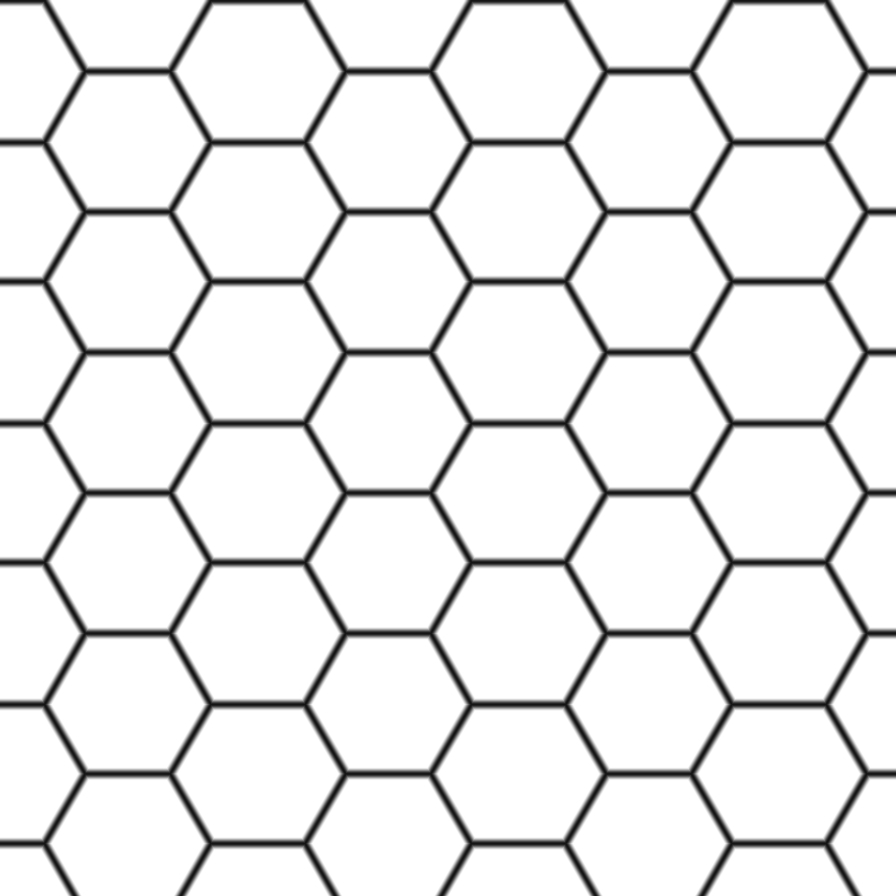
Write a WebGL 1 fragment shader that draws this pattern.

```glsl
precision highp float;
// Honeycomb of flat-topped hexagons in soft dark lines on white.
// Each column pair is folded onto a half period by mirror symmetry, then the
// nearest edge is found among the segments of the neighbouring rows.

uniform vec2 u_resolution;

// Lengths are fractions of the canvas height, with y measured from the top.
const float COLUMN_PERIOD = 0.2908;   // one narrow plus one wide column
const float ROW_PITCH     = 0.1568;
const float NARROW_CENTRE = 0.1426;   // x of the first narrow column
const float NARROW_TOP    = 0.0797;   // y of its first flat edge
const float WIDE_TOP      = 0.0007;   // y of the wide column's first flat edge
const float WIDE_STAGGER  = 0.0016;   // drop of every second wide edge
const float NARROW_CORNER = 0.0475;   // corner offsets from the narrow centre
const float WIDE_CORNER   = 0.0928;
const float LINE_REACH    = 0.0076;   // from line core to clean background
const vec3  LINE_COLOUR   = vec3(0.08);
const vec3  BACKGROUND    = vec3(1.0);

float segmentDistance(vec2 p, vec2 a, vec2 b) {
  vec2 pa = p - a;
  vec2 ba = b - a;
  return length(pa - ba * clamp(dot(pa, ba) / dot(ba, ba), 0.0, 1.0));
}

float wideEdgeY(float row) {
  return WIDE_TOP + row * ROW_PITCH + WIDE_STAGGER * mod(row, 2.0);
}

float honeycombDistance(vec2 p) {
  // Fold x: 0 at a narrow column centre, half a period at a wide one.
  float halfPeriod = 0.5 * COLUMN_PERIOD;
  float x = mod(p.x - NARROW_CENTRE + halfPeriod, COLUMN_PERIOD) - halfPeriod;
  vec2 q = vec2(abs(x), p.y);

  float nearest = 1.0;
  float baseRow = floor(p.y / ROW_PITCH);
  for (int i = -1; i <= 1; i++) {
    float row = baseRow + float(i);
    vec2 narrow = vec2(NARROW_CORNER, NARROW_TOP + row * ROW_PITCH);
    vec2 upper = vec2(WIDE_CORNER, wideEdgeY(row));
    vec2 lower = vec2(WIDE_CORNER, wideEdgeY(row + 1.0));

    // Flat edges, then the two slants leaving the narrow corner.
    nearest = min(nearest, segmentDistance(q, vec2(0.0, narrow.y), narrow));
    nearest = min(nearest, segmentDistance(q, upper, vec2(halfPeriod, upper.y)));
    nearest = min(nearest, segmentDistance(q, narrow, upper));
    nearest = min(nearest, segmentDistance(q, narrow, lower));
  }
  return nearest;
}

void main() {
  vec2 p = gl_FragCoord.xy / u_resolution.y;
  p.y = 1.0 - p.y;

  // Soft line profile, never narrower than the pixel grid can show.
  float reach = max(LINE_REACH, 1.5 / u_resolution.y);
  float paper = smoothstep(0.0, reach, honeycombDistance(p));
  gl_FragColor = vec4(mix(LINE_COLOUR, BACKGROUND, paper), 1.0);
}
```
